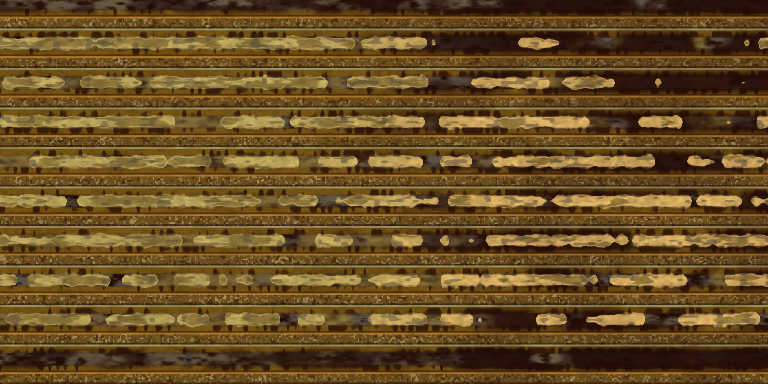
Give the GLSL for this texture, as a WebGL 2 fragment shader.

```glsl
#version 300 es
precision highp float;
uniform vec2 u_resolution;
out vec4 fragColor;

#define ROWS 9.72          // repeats down the canvas
#define ROW_SHIFT 0.09     // vertical phase of the first row
#define CORE_HALF 0.165    // half height of the blotched strip
#define BLOB_FREQ 16.0     // blobs along a strip
#define BLOB_CUT 0.24      // higher means fewer blobs
#define ORANGE_AT 0.355    // position of the orange line in a row
#define PALE_AT 0.655      // position of the pale line in a row
#define LINE_WIDTH 0.045
#define SPECKLE_FREQ 210.0
#define STAIN 1.0          // strength of the dark wear

const vec3 OLIVE = vec3(0.47, 0.335, 0.075);
const vec3 BROWN = vec3(0.30, 0.18, 0.04);
const vec3 SOOT = vec3(0.13, 0.04, 0.02);
const vec3 SLATE = vec3(0.36, 0.32, 0.26);
const vec3 CREAM = vec3(0.77, 0.65, 0.36);
const vec3 MURK = vec3(0.48, 0.39, 0.18);
const vec3 GRIT = vec3(0.66, 0.58, 0.38);
const vec3 ORANGE = vec3(0.74, 0.50, 0.19);
const vec3 PALE = vec3(0.62, 0.64, 0.46);

float hash(vec2 p) {
  vec3 q = fract(p.xyx * vec3(0.1031, 0.1030, 0.0973));
  q += dot(q, q.yzx + 33.33);
  return fract((q.x + q.y) * q.z);
}

float noise(vec2 p) {
  vec2 i = floor(p), f = fract(p);
  f = f * f * (3.0 - 2.0 * f);
  return mix(mix(hash(i), hash(i + vec2(1, 0)), f.x),
             mix(hash(i + vec2(0, 1)), hash(i + vec2(1, 1)), f.x), f.y);
}

float fbm(vec2 p) {
  float sum = 0.0, amp = 0.53;
  for (int i = 0; i < 4; i++) {
    sum += amp * noise(p);
    p = p * 2.03 + 17.0;
    amp *= 0.5;
  }
  return sum;
}

// Antialiased coverage of the interval from a to b
float band(float v, float a, float b, float px) {
  return clamp((v - a) / px + 0.5, 0.0, 1.0) - clamp((v - b) / px + 0.5, 0.0, 1.0);
}

void main() {
  vec2 uv = gl_FragCoord.xy / u_resolution;
  vec2 pos = vec2(uv.x * 2.0, 1.0 - uv.y);
  float px = ROWS / u_resolution.y;
  float v = pos.y * ROWS - ROW_SHIFT;
  float row = floor(v + 0.5);
  float off = v - row;
  float phase = fract(v);
  float seed = row * 17.0;

  // Wear grows to the right; the first and last rows stay dark
  float right = smoothstep(0.7, 1.35, pos.x);
  float darkRow = max(1.0 - step(0.5, row), step(8.5, row));
  float bare = smoothstep(1.08, 1.2, pos.x) * (1.0 - smoothstep(1.9, 3.6, row));
  float stain = smoothstep(0.42, 0.66, fbm(pos * vec2(7.0, 11.0)) + 0.1 * right + 0.1 * bare);

  // Olive ground with fine grain
  float grain = fbm(pos * vec2(70.0, 100.0));
  vec3 col = mix(OLIVE, BROWN, clamp(0.08 + 0.2 * right + 0.9 * (grain - 0.5), 0.0, 1.0));

  // Speckled strip between the two thin lines
  float strip = band(phase, ORANGE_AT, PALE_AT, px);
  float speckle = smoothstep(0.58, 0.88, noise(pos * SPECKLE_FREQ));
  float pits = smoothstep(0.6, 0.9, noise(pos * SPECKLE_FREQ * 0.7 + 40.0));
  vec3 gritty = mix(mix(vec3(0.46, 0.34, 0.13), BROWN, grain * 0.5), SOOT, pits * 0.45);
  gritty = mix(gritty, GRIT, speckle * (0.3 + 0.7 * noise(pos * 22.0)));
  col = mix(col, gritty, strip);

  // Slate core of each row, warmer at the left
  float core = band(off, -CORE_HALF, CORE_HALF, px * 1.5);
  float mottling = fbm(vec2(pos.x * 38.0, off * 9.0 + seed));
  vec3 coreCol = mix(SOOT, SLATE, smoothstep(0.2, 0.6, mottling));
  float film = smoothstep(0.35, 0.65, noise(vec2(pos.x * 16.0, seed + 5.0)) + 0.2 - 0.25 * right);
  coreCol = mix(coreCol, MURK * (0.6 + 0.8 * mottling), 0.8 * film * (1.0 - 0.8 * darkRow));
  col = mix(col, coreCol, core);

  // Cream blobs, hollow and murky toward the left
  float cut = BLOB_CUT + 0.36 * bare + 0.08 * right + 0.8 * darkRow;
  float span = noise(vec2(pos.x * BLOB_FREQ, seed)) * 0.75
             + noise(vec2(pos.x * BLOB_FREQ * 2.7, seed + 9.0)) * 0.25;
  float halfHeight = CORE_HALF * sqrt(clamp((span - cut) * 9.0, 0.0, 1.0));
  float rough = 0.15 * (fbm(vec2(pos.x * 42.0, off * 8.0 + seed)) - 0.5);
  float depth = halfHeight - abs(off) + rough;
  float blob = smoothstep(-px * 0.5, px * 0.5 + 0.02, depth) * smoothstep(0.0, 0.04, halfHeight);
  float swirl = fbm(vec2(pos.x * 15.0, off * 5.0 + seed + 3.0));
  float hollow = smoothstep(0.48, 0.60, swirl + 0.06 - 0.14 * right)
               * smoothstep(0.02, 0.07, depth);
  vec3 blobCol = CREAM * mix(vec3(0.94, 0.98, 0.97), vec3(1.09, 1.04, 1.05), right);
  blobCol *= 0.82 + 0.36 * grain;
  blobCol = mix(blobCol, MURK * (0.75 + 0.55 * mottling), hollow * 0.8);
  float chips = smoothstep(0.66, 0.8, noise(vec2(pos.x * 48.0, off * 12.0 + seed)));
  blobCol = mix(blobCol, SLATE * 0.9, chips * 0.5);
  col = mix(col, blobCol, blob);

  // Small soot drips along the edges of the core
  float side = sign(off);
  float drip = noise(vec2(pos.x * 100.0, seed + side * 4.0));
  float patchy = noise(vec2(pos.x * 14.0, seed + side * 6.0));
  float spot = smoothstep(0.45, 0.75, drip * 0.6 + patchy * 0.4 + 0.12 * right - 0.04);
  float reach = CORE_HALF + 0.13 * spot;
  float soot = band(abs(off), CORE_HALF - 0.03, reach, px * 2.0);
  col = mix(col, SOOT, soot * (0.2 + 0.55 * spot));

  // Thin lines with dark borders
  float wear = 0.6 + 0.35 * noise(vec2(pos.x * 30.0, seed));
  col = mix(col, SOOT, 0.45 * band(phase, ORANGE_AT - LINE_WIDTH * 1.5, ORANGE_AT - LINE_WIDTH * 0.5, px));
  col = mix(col, ORANGE, wear * band(phase, ORANGE_AT - LINE_WIDTH * 0.5, ORANGE_AT + LINE_WIDTH * 0.5, px));
  col = mix(col, SOOT, 0.55 * band(phase, PALE_AT - LINE_WIDTH * 1.5, PALE_AT - LINE_WIDTH * 0.5, px));
  col = mix(col, PALE, wear * band(phase, PALE_AT - LINE_WIDTH * 0.5, PALE_AT + LINE_WIDTH * 0.5, px));

  // Broad stains over everything, strongest around the core
  float near = 1.0 - smoothstep(0.16, 0.34, abs(off));
  float damage = stain * (0.16 + 0.7 * near) * (1.0 - 0.9 * blob) * (0.12 + 0.88 * right);
  damage += 0.6 * darkRow * near * smoothstep(0.35, 0.6, fbm(pos * vec2(14.0, 30.0)));
  col = mix(col, SOOT, clamp(STAIN * damage, 0.0, 0.9));

  fragColor = vec4(col, 1.0);
}
```
